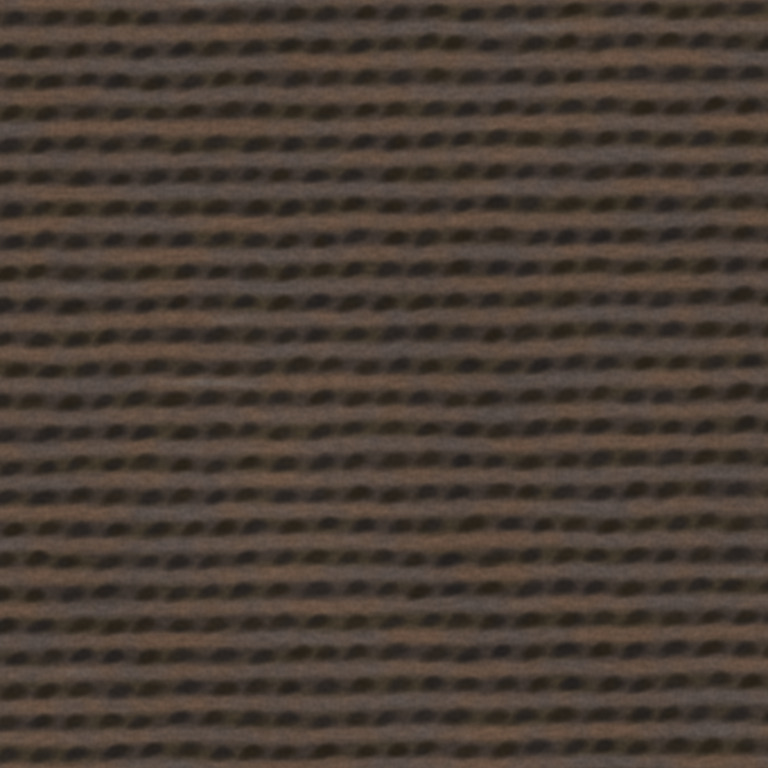
A WebGL 2 fragment shader for this texture:

```glsl
#version 300 es
precision highp float;
// Brown ribbed cloth: slightly tilted horizontal cords with rows of dark stitch gaps.
uniform vec2 u_resolution;
out vec4 fragColor;

float hash(vec2 p) {
    vec3 q = fract(p.xyx * vec3(0.1031, 0.103, 0.0973));
    q += dot(q, q.yzx + 33.33);
    return fract((q.x + q.y) * q.z);
}

vec2 gradient(vec2 p) {
    float angle = 6.2832 * hash(p);
    return vec2(cos(angle), sin(angle));
}

// Gradient noise, roughly -0.7 to 0.7
float noise(vec2 p) {
    vec2 i = floor(p), f = fract(p);
    vec2 w = f * f * f * (f * (f * 6.0 - 15.0) + 10.0);
    float a = dot(gradient(i), f);
    float b = dot(gradient(i + vec2(1, 0)), f - vec2(1, 0));
    float c = dot(gradient(i + vec2(0, 1)), f - vec2(0, 1));
    float d = dot(gradient(i + vec2(1, 1)), f - vec2(1, 1));
    return mix(mix(a, b, w.x), mix(c, d, w.x), w.y);
}

// Soft dark gap of one stitch, with its own size, offset and depth
float stitchGap(vec2 p, vec2 cell) {
    float size = hash(cell + 17.0);
    p.x -= 0.16 * (hash(cell) - 0.5);
    p.y -= 0.2 * p.x - 0.45 * p.x * p.x + 0.12 * (hash(cell + 41.0) - 0.5);
    float d = length(p / vec2(0.42 + 0.1 * size, 0.25 + 0.05 * size));
    return (1.0 - smoothstep(0.3, 1.15, d)) * (0.75 + 0.25 * hash(cell + 73.0));
}

void main() {
    vec2 uv = gl_FragCoord.xy / u_resolution;

    // 24 cords rising to the right, 22 stitches across, gently warped
    float v = uv.y * 24.0 - uv.x * 0.27 + 0.06;
    v += 0.12 * noise(uv * vec2(7.0, 9.0)) + 0.06 * noise(uv * vec2(24.0, 20.0) + 5.0);
    float row = floor(v);
    float y = v - row - 0.5;
    float u = uv.x * 22.0 + 0.45 * hash(vec2(row, 7.0));
    u += 0.35 * noise(vec2(uv.x * 8.0, row * 0.73 + 0.4));
    float column = floor(u);

    // Neighbouring gaps may touch, so take the darkest
    float gap = 0.0;
    for (float k = -1.0; k <= 1.0; k++) {
        vec2 p = vec2(u - column - 0.5 - k, y);
        gap = max(gap, stitchGap(p, vec2(column + k, row)));
    }

    // Cord colour drifts between warm brown and grey along its length
    float cordId = floor(v + 0.5);
    float tint = noise(vec2(uv.x * 7.0, cordId * 0.61 + 0.3)) + 0.5 * noise(uv * 32.0);
    vec3 cord = mix(vec3(0.345, 0.305, 0.285), vec3(0.40, 0.315, 0.255),
                    smoothstep(-0.5, 0.5, tint));
    vec3 groove = mix(vec3(0.245, 0.21, 0.19), vec3(0.25, 0.215, 0.165),
                      smoothstep(-0.3, 0.4, noise(uv * vec2(13.0, 24.0) + 31.0)));
    vec3 hollow = mix(vec3(0.145, 0.13, 0.125), vec3(0.155, 0.13, 0.095),
                      smoothstep(-0.3, 0.3, noise(uv * 18.0 + 60.0)));

    float ridge = smoothstep(0.08, 0.44, abs(y));
    vec3 color = mix(groove, cord, ridge);
    color = mix(color, hollow, gap);

    // Occasional pale worn thread on the crest
    float wear = smoothstep(0.34, 0.6, noise(vec2(uv.x * 5.0, cordId * 0.83 + 20.5)));
    color = mix(color, vec3(0.43, 0.41, 0.39), 0.5 * wear * smoothstep(0.32, 0.48, abs(y)));

    // Fibres along the cords, fine grain and broad unevenness
    float fibre = noise(uv * vec2(60.0, 130.0) + 11.0);
    float grain = noise(uv * 170.0 + 90.0);
    float shade = noise(uv * 4.0 + 3.0);
    color *= 1.0 + 0.12 * fibre + 0.09 * grain + 0.06 * shade;

    fragColor = vec4(color, 1.0);
}
```
